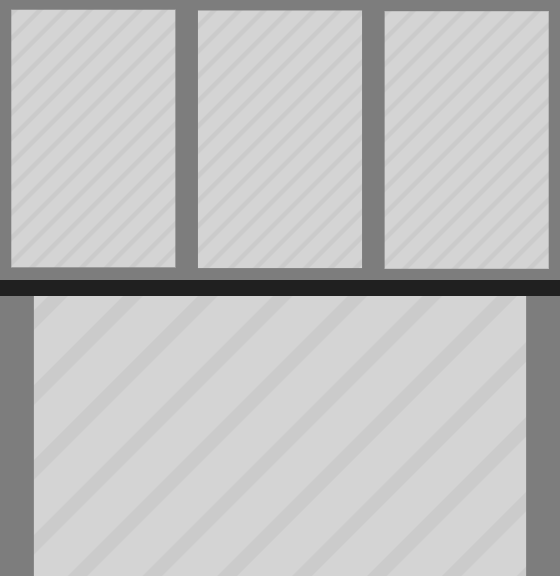
Top: the whole. Bottom: its middle third, enlarged.
A Shadertoy shader for this pattern:

```glsl
// Three tall pale panels on a grey ground, crossed by faint diagonal stripes.
// Panels come from one repeated box distance; the stripes run continuously
// across the canvas and are only shown inside the panels.

#define PANEL_COUNT 3.0
#define PANEL_HALF_SIZE vec2(0.293, 0.460)
#define PANEL_CENTER_Y 0.5026
#define PANEL_DRIFT 0.0026
#define STRIPE_PERIOD 0.0891
#define STRIPE_WIDTH 0.0235
#define GROUND_COLOR vec3(0.492)
#define PANEL_COLOR vec3(0.833)
#define STRIPE_COLOR vec3(0.796)

float boxDistance(vec2 p, vec2 halfSize) {
    vec2 d = abs(p) - halfSize;
    return length(max(d, 0.0)) + min(max(d.x, d.y), 0.0);
}

// Coverage of a shape from its signed distance, softened over one pixel.
float coverage(float dist, float pixel) {
    return clamp(0.5 - dist / pixel, 0.0, 1.0);
}

void mainImage(out vec4 fragColor, in vec2 fragCoord) {
    // Canvas height is one unit
    float pixel = 1.0 / iResolution.y;
    vec2 uv = fragCoord * pixel;
    float cellWidth = iResolution.x * pixel / PANEL_COUNT;

    // Panels, each set slightly lower than the one before
    float index = floor(uv.x / cellWidth);
    float centerY = PANEL_CENTER_Y + PANEL_DRIFT * (1.0 - index);
    vec2 local = vec2(uv.x - (index + 0.5) * cellWidth, uv.y - centerY);
    float panel = coverage(boxDistance(local, PANEL_HALF_SIZE), pixel);

    // Rising diagonal stripes, period and width measured horizontally
    float diagonal = uv.x + 1.0 - uv.y;
    float offset = (fract(diagonal / STRIPE_PERIOD + 0.5) - 0.5) * STRIPE_PERIOD;
    float stripeDistance = (abs(offset) - 0.5 * STRIPE_WIDTH) * sqrt(0.5);
    float stripe = coverage(stripeDistance, 1.4 * pixel);

    vec3 surface = mix(PANEL_COLOR, STRIPE_COLOR, stripe);
    fragColor = vec4(mix(GROUND_COLOR, surface, panel), 1.0);
}
```
